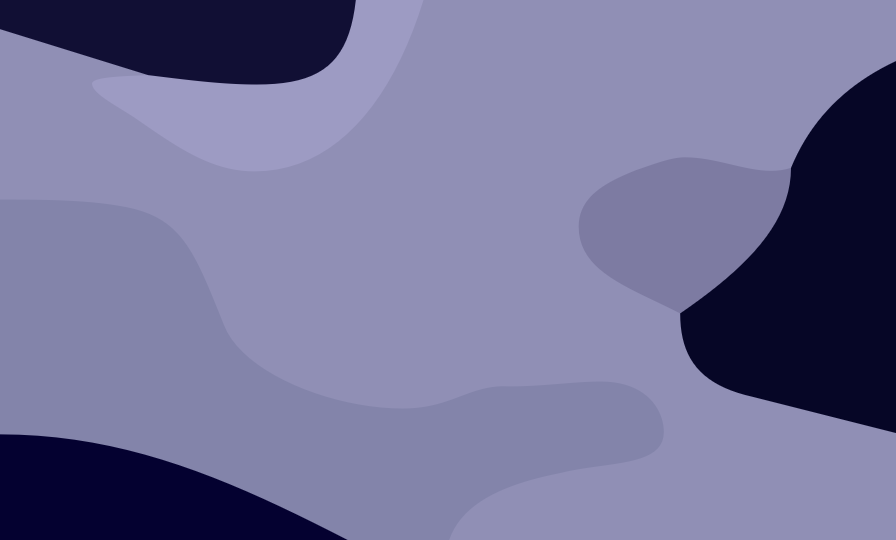
Reproduce this background procedurally as a WebGL 1 fragment shader.

```glsl
precision highp float;
// Flat abstract background: soft lavender ground with overlapping curved blobs.
// Each blob is a closed path of lines and cubic curves, filled by crossing
// parity and smoothed by the distance to its outline.
uniform vec2 u_resolution;

vec2 point;    // current position, y downwards, canvas is 7.68 by 4.60
vec2 pen;      // end of the path so far
vec2 start;    // first point of the path
float nearest; // squared distance to the outline
float side;    // -1 outside, +1 inside
vec3 colour;

void moveTo(vec2 a) {
  start = a;
  pen = a;
  nearest = 1e3;
  side = -1.0;
}

void lineTo(vec2 b) {
  vec2 edge = b - pen;
  vec2 rel = point - pen;
  vec2 gap = rel - edge * clamp(dot(rel, edge) / max(dot(edge, edge), 1e-8), 0.0, 1.0);
  nearest = min(nearest, dot(gap, gap));
  if ((pen.y > point.y) != (b.y > point.y)) {
    if (rel.x < rel.y * edge.x / edge.y) side = -side;
  }
  pen = b;
}

void curveTo(vec2 b, vec2 c, vec2 d) {
  vec2 a = pen;
  for (int i = 1; i <= 20; i++) {
    float t = float(i) / 20.0;
    float s = 1.0 - t;
    lineTo(s * s * s * a + 3.0 * s * t * (s * b + t * c) + t * t * t * d);
  }
}

void fill(vec3 paint) {
  lineTo(start);
  float pixel = 7.68 / u_resolution.x;
  colour = mix(colour, paint, clamp(0.5 + side * sqrt(nearest) / pixel, 0.0, 1.0));
}

void main() {
  vec2 uv = gl_FragCoord.xy / u_resolution;
  point = vec2(uv.x, 1.0 - uv.y) * vec2(7.68, 4.60);
  colour = vec3(0.564, 0.561, 0.710);

  // Pale crescent at the top
  moveTo(vec2(1.27, 0.64));
  curveTo(vec2(1.0, 0.65), vec2(0.77, 0.66), vec2(0.79, 0.72));
  curveTo(vec2(0.80, 0.80), vec2(0.98, 0.89), vec2(1.15, 1.0));
  curveTo(vec2(1.5, 1.24), vec2(1.8, 1.46), vec2(2.18, 1.46));
  curveTo(vec2(2.85, 1.46), vec2(3.35, 0.9), vec2(3.63, 0.0));
  lineTo(vec2(3.9, -1.0));
  lineTo(vec2(2.0, -1.0));
  lineTo(vec2(2.0, 0.5));
  fill(vec3(0.617, 0.606, 0.765));

  // Dark upper left corner
  moveTo(vec2(-1.0, -0.06));
  lineTo(vec2(1.27, 0.64));
  curveTo(vec2(1.6, 0.68), vec2(1.9, 0.72), vec2(2.2, 0.72));
  curveTo(vec2(2.75, 0.72), vec2(2.99, 0.54), vec2(3.05, 0.0));
  lineTo(vec2(3.1, -1.0));
  lineTo(vec2(-1.0, -1.0));
  fill(vec3(0.067, 0.059, 0.204));

  // Wide muted wave across the lower left
  moveTo(vec2(-1.0, 1.70));
  lineTo(vec2(0.0, 1.70));
  curveTo(vec2(0.3, 1.70), vec2(0.7, 1.70), vec2(1.0, 1.75));
  curveTo(vec2(1.55, 1.83), vec2(1.65, 2.1), vec2(1.92, 2.77));
  curveTo(vec2(2.08, 3.18), vec2(2.85, 3.48), vec2(3.45, 3.48));
  curveTo(vec2(3.85, 3.48), vec2(4.0, 3.30), vec2(4.3, 3.29));
  curveTo(vec2(4.6, 3.30), vec2(4.9, 3.25), vec2(5.15, 3.25));
  curveTo(vec2(5.55, 3.25), vec2(5.69, 3.5), vec2(5.69, 3.68));
  curveTo(vec2(5.69, 3.98), vec2(5.2, 3.93), vec2(4.8, 4.03));
  curveTo(vec2(4.4, 4.11), vec2(3.97, 4.25), vec2(3.85, 4.60));
  lineTo(vec2(3.7, 6.0));
  lineTo(vec2(-1.0, 6.0));
  fill(vec3(0.514, 0.518, 0.667));

  // Dark hill in the lower left corner
  moveTo(vec2(-1.0, 3.70));
  lineTo(vec2(0.0, 3.70));
  curveTo(vec2(1.1, 3.70), vec2(2.0, 4.1), vec2(2.98, 4.60));
  lineTo(vec2(5.0, 5.7));
  lineTo(vec2(-1.0, 5.7));
  fill(vec3(0.016, 0.004, 0.188));

  // Muted lobe beside the right mass
  moveTo(vec2(6.78, 1.43));
  curveTo(vec2(6.5, 1.52), vec2(6.2, 1.34), vec2(5.87, 1.34));
  curveTo(vec2(5.75, 1.34), vec2(5.6, 1.40), vec2(5.45, 1.45));
  curveTo(vec2(5.2, 1.55), vec2(4.96, 1.67), vec2(4.96, 1.93));
  curveTo(vec2(4.96, 2.32), vec2(5.4, 2.45), vec2(5.83, 2.67));
  lineTo(vec2(6.8, 2.67));
  fill(vec3(0.490, 0.482, 0.635));

  // Dark mass on the right
  moveTo(vec2(7.68, 0.52));
  curveTo(vec2(7.25, 0.72), vec2(6.95, 1.02), vec2(6.78, 1.43));
  curveTo(vec2(6.78, 1.9), vec2(6.4, 2.28), vec2(5.83, 2.67));
  curveTo(vec2(5.83, 3.05), vec2(6.0, 3.28), vec2(6.45, 3.38));
  lineTo(vec2(8.68, 3.94));
  lineTo(vec2(8.68, 0.1));
  fill(vec3(0.024, 0.024, 0.149));

  gl_FragColor = vec4(colour, 1.0);
}
```
